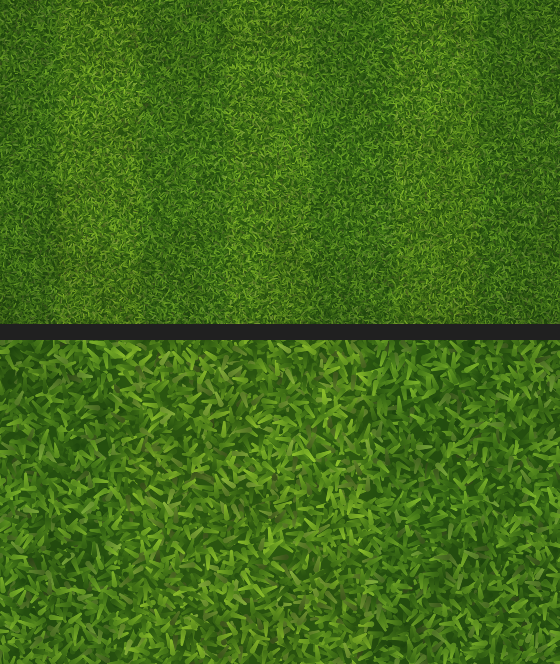
Top: the whole. Bottom: its middle third, enlarged.
Give the GLSL for this texture, as a Shadertoy shader.

```glsl
const float PI = 3.14159265;
const vec3 SHADOW = vec3(0.12, 0.27, 0.05);
const vec3 GREEN = vec3(0.265, 0.45, 0.09);
const vec3 TIP = vec3(0.47, 0.66, 0.15);
const vec3 DRY = vec3(0.42, 0.56, 0.20);

const int LAYERS = 4;
const float BLADE_ROWS = 72.0;      // blade cells over the canvas height
const float BLADE_LENGTH = 0.46;    // half length, in cells
const float BLADE_WIDTH = 0.15;     // half width, in cells
const float SOIL_TONE = 0.10;
const float DRY_SHARE = 0.16;

const float STRIPE_START = 0.1016;  // in canvas widths
const float STRIPE_WIDTH = 0.1506;
const float STRIPE_BLUR = 0.14;
const float STRIPE_CONTRAST = 0.05;
const float CLUMP_ROWS = 22.0;
const float CLUMP_CONTRAST = 0.10;
const float VIGNETTE = 0.12;

float hash(vec2 p) {
    return fract(sin(dot(p, vec2(127.1, 311.7))) * 43758.5453);
}

float valueNoise(vec2 p) {
    vec2 i = floor(p);
    vec2 f = fract(p);
    f = f * f * (3.0 - 2.0 * f);
    float low = mix(hash(i), hash(i + vec2(1.0, 0.0)), f.x);
    float high = mix(hash(i + vec2(0.0, 1.0)), hash(i + 1.0), f.x);
    return mix(low, high, f.y);
}

vec3 grassColor(float tone, float dryness) {
    vec3 color = mix(SHADOW, GREEN, clamp(tone * 2.0, 0.0, 1.0));
    color = mix(color, TIP, clamp(tone * 2.0 - 1.0, 0.0, 1.0));
    return mix(color, DRY * (0.5 + 0.6 * tone), dryness);
}

// Lays one layer of randomly turned blades over the color below.
vec3 addBlades(vec3 color, vec2 p, float level, float pixel) {
    vec2 home = floor(p);
    for (int y = -1; y <= 1; y++) {
        for (int x = -1; x <= 1; x++) {
            vec2 cell = home + vec2(x, y);
            vec2 seed = cell + 17.3 * (level + 1.0);
            vec2 root = cell + vec2(hash(seed), hash(seed + 41.7));
            float angle = PI * 2.0 * hash(seed + 83.1);
            vec2 direction = vec2(cos(angle), sin(angle));

            vec2 offset = p - root;
            float along = clamp(dot(offset, direction), -BLADE_LENGTH, BLADE_LENGTH);
            float rise = along / BLADE_LENGTH;
            float width = BLADE_WIDTH * (1.0 - 0.35 * rise);
            float dist = length(offset - along * direction) - width;
            float cover = 1.0 - smoothstep(-0.5 * pixel, 0.5 * pixel, dist);

            float depth = level / float(LAYERS - 1);
            float tone = mix(0.40, 0.60, depth) + 0.75 * (hash(seed + 127.9) - 0.5);
            float dryness = 0.8 * step(1.0 - DRY_SHARE, hash(seed + 163.3));
            color = mix(color, grassColor(tone + 0.14 * rise, dryness), cover);
        }
    }
    return color;
}

// Mowing stripes: positive where light, negative where dark.
float mowing(float x) {
    float phase = (x - STRIPE_START) / STRIPE_WIDTH;
    float light = smoothstep(-STRIPE_BLUR, STRIPE_BLUR, sin(PI * phase));
    float strength = mix(0.75, 1.25, hash(vec2(floor(phase), 5.0)));
    return (2.0 * light - 1.0) * strength;
}

void mainImage(out vec4 fragColor, in vec2 fragCoord) {
    vec2 uv = fragCoord / iResolution.xy;
    vec2 p = fragCoord / iResolution.y;
    float pixel = BLADE_ROWS / iResolution.y;

    // Turf
    vec3 color = grassColor(SOIL_TONE, 0.0);
    for (int i = 0; i < LAYERS; i++) {
        float level = float(i);
        vec2 shift = level * vec2(0.37, 0.61);
        color = addBlades(color, p * BLADE_ROWS + shift, level, pixel);
    }

    // Uneven growth
    float clump = 0.6 * valueNoise(p * CLUMP_ROWS) + 0.4 * valueNoise(p * CLUMP_ROWS * 0.25 + 9.0);
    color *= 1.0 + CLUMP_CONTRAST * (clump - 0.5) * 2.0;

    // Stripes lean toward yellow where light
    color *= 1.0 + STRIPE_CONTRAST * mowing(uv.x) * vec3(1.6, 0.9, 0.6);

    // Darker borders
    vec2 fromCenter = (uv - vec2(0.5, 0.53)) * 2.0;
    color *= 1.04 - VIGNETTE * dot(fromCenter, fromCenter) * 0.5;

    fragColor = vec4(clamp(color, 0.0, 1.0), 1.0);
}
```
